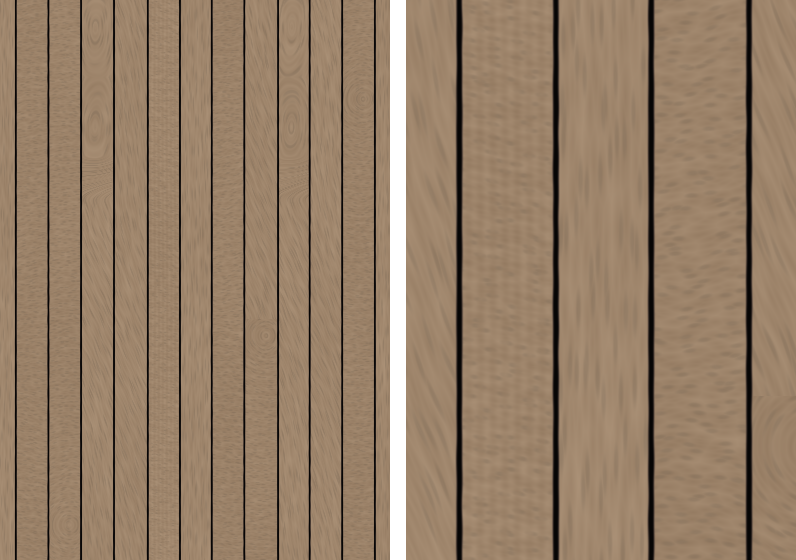
Left: the whole. Right: its middle third, enlarged.
A WebGL 2 fragment shader for this texture:

```glsl
#version 300 es
precision highp float;
// Vertical oak slats with mixed grain cuts, separated by narrow black gaps.
uniform vec2 u_resolution;
out vec4 fragColor;

const float PITCH = 0.0837;        // slat spacing, canvas widths
const float FIRST_GAP = 0.0405;    // centre of the leftmost gap
const float GAP_HALF = 0.0027;     // half the gap width
const float GAP_SOFT = 0.0012;     // softness of the slat edge
const float HEIGHT = 1.438;        // canvas height in canvas widths
const float TAU = 6.2831853;
const vec3 LIGHT_OAK = vec3(0.645, 0.545, 0.443);
const vec3 DARK_OAK = vec3(0.597, 0.497, 0.397);
const vec3 PORE = vec3(0.49, 0.42, 0.345);
const vec3 EDGE = vec3(0.31, 0.25, 0.22);
const vec3 GAP = vec3(0.025, 0.02, 0.02);

// Grain cuts, in the order in which they recur
const int STRAIGHT = 0, CROSS = 1, RINGS = 2, CATHEDRAL = 3, SLANTED = 4, FLECKED = 5;

vec2 hash2(vec2 p) {
  vec3 q = fract(p.xyx * vec3(0.1031, 0.1030, 0.0973));
  q += dot(q, q.yzx + 33.33);
  return fract((q.xx + q.yz) * q.zy);
}

// Cellular noise: distance to the nearest scattered point
float cells(vec2 p) {
  vec2 id = floor(p), f = p - id;
  float d = 2.0;
  for (int j = -1; j <= 1; j++)
    for (int i = -1; i <= 1; i++) {
      vec2 o = vec2(i, j);
      d = min(d, length(o + hash2(id + o) - f));
    }
  return d;
}

// Layered sines for slow drift
float drift(vec2 p) {
  return 0.5 * sin(p.x + 1.7 * sin(p.y)) + 0.3 * sin(2.3 * p.y + 1.3 * p.x)
       + 0.2 * sin(4.1 * p.x - 3.7 * p.y);
}

// Gap centres, with a few slats set slightly off the pitch
float gapCentre(float i) {
  float a = i - 4.3, b = i - 8.0;
  return FIRST_GAP + i * PITCH + 0.004 * exp(-a * a) + 0.003 * exp(-3.0 * b * b);
}

int cutOf(float slat, float y) {
  if (slat > 10.5 && slat < 11.5) return RINGS;
  int cut = int(mod(slat, 6.0));
  return (slat > 7.5 && cut == RINGS && y > 0.62) ? SLANTED : cut;
}

// Grain coordinates: x runs across the fibres, y along them
vec2 grain(vec2 p, float slat, int cut) {
  float wave = 0.004 * drift(vec2(30.0 * p.x, 9.0 * p.y) + slat * 5.0);
  vec2 slanted = vec2(p.x + 0.28 * p.y + 0.03 * sin(5.0 * p.y + slat) + wave, p.y);
  if (cut == STRAIGHT) return vec2(p.x + 0.25 * wave, p.y);
  if (cut == CROSS) return vec2(p.y + 0.12 * p.x * sin(4.0 * p.y + slat) + wave, p.x);
  if (cut == RINGS) {
    float centre = 0.09 + 0.0135 * (slat - 2.0) * (slat - 2.0);
    return vec2(length(p - vec2(0.012, centre)) + 0.6 * wave, p.x);
  }
  if (cut == CATHEDRAL) {
    float eye = (fract((p.y - 0.98) / 0.26) - 0.5) * 0.26;
    float arch = length(vec2(p.x + 0.006, 0.4 * eye)) + 1.2 * wave;
    return vec2(mix(slanted.x, arch, smoothstep(0.92, 1.04, p.y)), p.y);
  }
  if (cut == FLECKED) return vec2(p.y + 0.15 * p.x + 0.5 * wave, p.x);
  return slanted;
}

vec3 wood(vec2 p, float slat) {
  int cut = cutOf(slat, p.y);
  vec2 g = grain(p, slat, cut);
  vec2 seed = vec2(17.0, 31.0) * slat;
  bool sideways = cut == CROSS || cut == RINGS || cut == FLECKED;
  float fibreLength = sideways ? 62.0 : 20.0;

  // Growth bands, fine fibres and short open pores
  float bands = sin(TAU * 38.0 * g.x + 1.5 * drift(g * 40.0 + seed));
  float fibres = cells(g * vec2(170.0, fibreLength) + seed) - 0.5;
  float pores = 1.0 - smoothstep(0.08, 0.34, cells(g * vec2(115.0, fibreLength * 0.7) - seed));
  float tone = 0.68 + 0.16 * bands + 0.9 * fibres
             + 0.22 * drift(vec2(14.0 * p.x, 5.0 * p.y) + seed);
  if (cut == CROSS || cut == RINGS) tone -= 0.32;

  // Ray flecks gather into vertical columns
  if (cut == FLECKED) {
    float column = sin(TAU * 95.0 * p.x + 0.4 * sin(7.0 * p.y));
    tone += 0.22 * column - 0.1;
    pores *= 0.7 + 0.4 * column;
  }
  vec3 color = DARK_OAK + (LIGHT_OAK - DARK_OAK) * clamp(tone, -0.7, 1.45);
  return mix(color, PORE, 0.33 * pores);
}

void main() {
  vec2 p = gl_FragCoord.xy / u_resolution * vec2(1.0, HEIGHT);
  float pixel = 1.0 / u_resolution.x;

  // Find the slat between its two gaps
  float slat = floor((p.x - FIRST_GAP) / PITCH) + 1.0;
  if (p.x < gapCentre(slat - 1.0)) slat -= 1.0;
  float left = gapCentre(slat - 1.0), right = gapCentre(slat);
  float edge = min(p.x - left, right - p.x);
  float side = p.x - left < right - p.x ? 0.0 : 1.0;

  // Slightly ragged sawn edges
  edge += 0.0003 * drift(vec2(70.0, 31.0) * p.y + slat * 3.0 + side * 9.0);
  vec3 color = wood(vec2(p.x - 0.5 * (left + right), p.y), slat);
  float soft = max(GAP_SOFT, 0.5 * pixel);
  color = mix(EDGE, color, smoothstep(GAP_HALF - soft, GAP_HALF + soft, edge));
  color = mix(GAP, color, smoothstep(GAP_HALF - 1.6 * soft, GAP_HALF + 0.3 * soft, edge));
  fragColor = vec4(color, 1.0);
}
```
